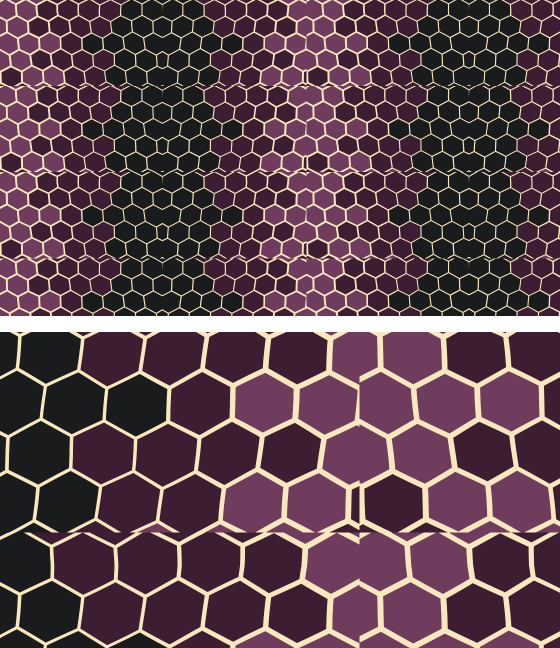
Top: the whole. Bottom: its middle third, enlarged.
This pattern is drawn by a Shadertoy shader. Its source:

```glsl
// Mirrored panels of pale-edged honeycomb, shading from black to plum, with cut seams.

const float CELLS_HIGH = 15.1;              // hexagon widths per canvas height
const vec2 PANEL = vec2(14.65, 4.114);      // panel size in hexagon widths
const float MIRROR_X = 7.76;                // mirror axis inside a panel
const float ROW_STEP = 0.797;
const float FIRST_ROW = 0.455;
const float SQUASH = 0.8660254 / ROW_STEP;  // makes the hexagons regular

const vec3 BLACK = vec3(0.100, 0.106, 0.112);
const vec3 DARK_PLUM = vec3(0.235, 0.112, 0.195);
const vec3 LIGHT_PLUM = vec3(0.435, 0.235, 0.365);
const vec3 CREAM = vec3(0.975, 0.910, 0.745);

float hash(vec2 p) {
    return fract(sin(dot(p, vec2(127.1, 311.7))) * 43758.5453);
}

// Slight bend of the comb, so the cells are not all alike
vec2 bend(vec2 p, float amount) {
    return p + amount * vec2(sin(p.y * 2.7 + p.x * 0.8), sin(p.x * 1.9 - p.y));
}

// Distance to the border of a unit-wide hexagon, positive inside
float hexInside(vec2 p) {
    p = abs(p);
    return 0.5 - max(p.x, dot(p, vec2(0.5, 0.8660254)));
}

// Nearest cell: x = column position, y = row, z = distance to its border
vec3 nearestCell(vec2 p) {
    vec3 cell = vec3(0.0, 0.0, -1.0);
    float rowBase = floor((p.y - FIRST_ROW) / ROW_STEP);
    for (int i = 0; i < 2; i++) {
        float row = rowBase + float(i);
        float stagger = 0.5 - 0.5 * mod(row, 2.0);
        float column = floor(p.x - stagger + 0.5) + stagger;
        float dy = (p.y - FIRST_ROW - row * ROW_STEP) * SQUASH;
        float inside = hexInside(vec2(p.x - column, dy));
        if (inside > cell.z) cell = vec3(column, row, inside);
    }
    return cell;
}

// Shade bands run outward from the mirror axis, with a ragged end in each row
vec3 cellColor(float column, float row) {
    float blackEnd[6] = float[6](2.0, 2.25, 4.0, 2.25, 3.0, 2.5);
    float lightStart[6] = float[6](5.9, 6.5, 5.0, 6.5, 5.0, 3.5);
    float lightEnd[6] = float[6](9.0, 9.0, 9.0, 9.0, 7.2, 6.2);
    int r = int(clamp(row, 0.0, 5.0));
    if (column < blackEnd[r]) return BLACK;
    bool light = column > lightStart[r] && column < lightEnd[r];
    return light ? LIGHT_PLUM : DARK_PLUM;
}

// p is measured in hexagon widths from the upper left
vec3 honeycomb(vec2 p, float blur) {
    vec2 id = floor(p / PANEL);
    vec2 local = p - id * PANEL;
    local.y += 0.06 * (hash(id) - 0.5);

    // Mirror, then lean the comb so cells narrow down the axis
    float side = abs(local.x - MIRROR_X);
    float lean = 0.09 * max(local.y - 0.5, 0.0);
    vec2 q = bend(vec2(side + lean, local.y), 0.025);
    vec3 cell = nearestCell(q);

    // Lines thicken away from the axis and vary a little
    float halfLine = mix(0.027, 0.047, smoothstep(2.5, 6.5, side));
    halfLine *= 0.9 + 0.2 * hash(cell.xy + id);
    float line = 1.0 - smoothstep(halfLine - blur, halfLine + blur, cell.z);
    return mix(cellColor(cell.x, cell.y), CREAM, line);
}

void mainImage(out vec4 fragColor, in vec2 fragCoord) {
    float pixel = CELLS_HIGH / iResolution.y;
    vec2 p = vec2(fragCoord.x, iResolution.y - fragCoord.y) * pixel;

    // Four samples also smooth the panel seams
    vec3 color = vec3(0.0);
    for (int i = 0; i < 4; i++) {
        vec2 offset = vec2(i % 2, i / 2) * 0.5 - 0.25;
        color += honeycomb(p + offset * pixel, pixel * 0.3);
    }
    fragColor = vec4(color * 0.25, 1.0);
}
```
